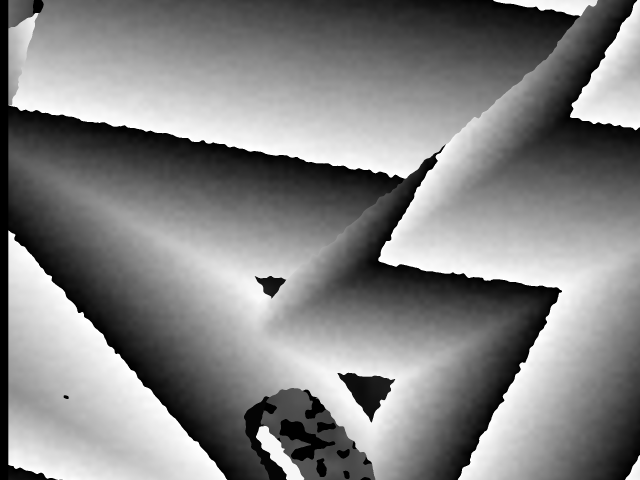
Reproduce this texture map procedurally as a Shadertoy shader.

```glsl
// Draws a wrapped grey height map: folded planes, a slanting beam and a mottled tube.

const float HEIGHT = 5.76;  // map units per canvas height

float hash(vec2 p) {
    p = fract(p * vec2(0.1031, 0.1137));
    p += dot(p, p.yx + 33.33);
    return fract((p.x + p.y) * p.x * 17.0);
}

float noise(vec2 p) {
    vec2 i = floor(p), f = fract(p);
    f = f * f * (3.0 - 2.0 * f);
    return mix(mix(hash(i), hash(i + vec2(1, 0)), f.x),
               mix(hash(i + vec2(0, 1)), hash(i + vec2(1, 1)), f.x), f.y);
}

float softMin(float a, float b, float k) {
    float h = max(k - abs(a - b), 0.0) / k;
    return min(a, b) - h * h * k * 0.25;
}

float softMax(float a, float b, float k) {
    return -softMin(-a, -b, k);
}

// Plane height that is zero on a line, with its own slope on each side
float plane(vec2 p, vec2 normal, float offset, float below, float above) {
    float d = dot(p, normal) - offset;
    return d * (d < 0.0 ? below : above);
}

float capsule(vec2 p, vec2 a, vec2 b, float radius) {
    vec2 pa = p - a, ba = b - a;
    return length(pa - ba * clamp(dot(pa, ba) / dot(ba, ba), 0.0, 1.0)) - radius;
}

float halfPlane(vec2 p, vec2 a, vec2 b) {
    vec2 e = normalize(b - a);
    return dot(p - a, vec2(e.y, -e.x));
}

float triangle(vec2 p, vec2 a, vec2 b, vec2 c) {
    return max(halfPlane(p, a, b), max(halfPlane(p, b, c), halfPlane(p, c, a)));
}

// Folded planes; whole-number heights become the black to white jumps
float foldedHeight(vec2 p) {
    float ceiling = plane(p, vec2(-0.18, 1.0), 1.26, 0.43, 0.6);
    float leftWall = plane(p, vec2(0.752, -0.66), -1.739, 0.35, 0.57);
    float ground = plane(p, vec2(-0.3, 1.0), 5.55, 0.5, 0.5);
    float beam = plane(p, vec2(-1.0, -0.6), -6.38, 0.79, 0.9);
    float shelf = plane(p, vec2(-0.15, 1.0), 2.47, 0.483, 0.7);
    float rightWall = plane(p, vec2(-1.0, -0.55), -8.67, 0.5, 0.7);

    float rim = 7.39 - 0.22 * (1.0 - smoothstep(0.1, 0.8, p.y));
    float front = softMin(softMax(beam, shelf, 0.08), rightWall, 0.06);
    float surface = p.x + 1.18 * p.y > rim ? front : ceiling;
    surface = softMin(surface, leftWall, 0.08);
    return softMax(min(surface, 0.97), ground, 0.05);
}

// Patch in the upper left corner
float cornerPatch(vec2 p, float shade) {
    float side = 0.47 - 0.3 * max(p.y - 0.15, 0.0);
    if (p.x < side && p.y < 1.27) {
        float pale = 0.6 + 0.8 * (p.x - 0.1) + 0.15 * (1.0 - p.y);
        float lid = 0.42 - 0.55 * (p.x - 0.1);
        shade = p.y < 0.42 - 0.6 * p.x ? lid : min(pale, 0.93);
    }
    return capsule(p, vec2(0.47, 0.0), vec2(0.44, 0.12), 0.05) < 0.0 ? 0.0 : shade;
}

// Dark tube at the bottom, with blotches and a pale slot
float tube(vec2 p, float shade) {
    if (capsule(p, vec2(3.26, 5.1), vec2(3.65, 5.8), 0.33) < 0.0) shade = 0.02;
    if (capsule(p, vec2(3.52, 5.04), vec2(4.13, 5.77), 0.38) < 0.0) {
        float blotch = noise(p * vec2(7.0, 9.0) + 4.0);
        shade = blotch > 0.68 ? 0.0 : 0.24 + 0.12 * noise(p * 5.0);
    }
    if (capsule(p, vec2(3.16, 5.22), vec2(3.55, 5.72), 0.085) < 0.0) shade = 0.97;
    return shade;
}

float heightMap(vec2 p) {
    // Ragged borders
    vec2 wobble = vec2(noise(p * 16.0), noise(p * 16.0 + 40.0)) - 0.5;
    vec2 q = p + 0.055 * wobble;

    float shade = fract(foldedHeight(q));
    shade += 0.025 * (noise(p * vec2(5.0, 14.0)) - 0.5);
    shade = cornerPatch(q, shade);

    // Small dark wells
    float upperWell = triangle(q, vec2(3.05, 3.33), vec2(3.45, 3.34), vec2(3.25, 3.59));
    float lowerWell = triangle(q, vec2(4.05, 4.47), vec2(4.74, 4.55), vec2(4.45, 5.06));
    if (min(upperWell, lowerWell) < 0.0) shade = 0.03 + 0.1 * noise(p * 6.0);
    if (length(q - vec2(0.79, 4.76)) < 0.025) shade = 0.0;

    shade = tube(q, shade);
    return p.x < 0.1 ? 0.0 : clamp(shade, 0.0, 1.0);
}

void mainImage(out vec4 fragColor, in vec2 fragCoord) {
    // Average nine samples to smooth the jumps
    float sum = 0.0;
    for (int i = 0; i < 9; i++) {
        vec2 jitter = (vec2(i % 3, i / 3) - 1.0) / 3.0;
        vec2 p = (fragCoord + jitter) / iResolution.y * HEIGHT;
        sum += heightMap(vec2(p.x, HEIGHT - p.y));
    }
    fragColor = vec4(vec3(sum / 9.0), 1.0);
}
```
